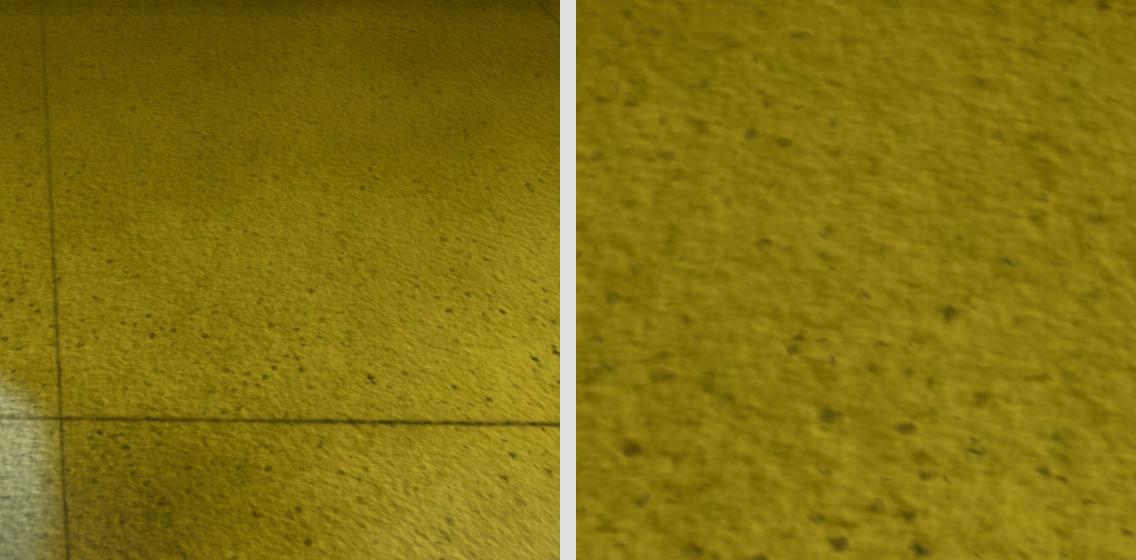
Left, the full canvas; right, a detail of the centre.
Give the GLSL for this texture, as a Shadertoy shader.

```glsl
const vec3 SHADOW = vec3(0.34, 0.28, 0.01);
const vec3 OCHRE = vec3(0.48, 0.405, 0.02);
const vec3 GOLD = vec3(0.635, 0.555, 0.11);
const vec3 PALE = vec3(0.60, 0.61, 0.45);
const vec3 DUST = vec3(0.64, 0.58, 0.27);
const vec3 PIT = vec3(0.20, 0.18, 0.02);
const vec3 JOINT = vec3(0.23, 0.20, 0.02);
const float GRAIN_FREQ = 54.0;
const float GRAIN_SLANT = 0.28;
const float GRAIN_CONTRAST = 0.24;
const float RELIEF = 0.22;
const float FLECK_FREQ = 36.0;
const float FLECK_DEPTH = 0.42;
const float PIT_FREQ = 34.0;
const float PIT_CHANCE = 0.5;
const float JOINT_WIDTH = 0.0042;

vec2 hash2(vec2 p) {
    p = vec2(dot(p, vec2(127.1, 311.7)), dot(p, vec2(269.5, 183.3)));
    return fract(sin(p) * 43758.55);
}

float gradientNoise(vec2 p) {
    vec2 i = floor(p), f = fract(p);
    vec2 u = f * f * f * (f * (f * 6.0 - 15.0) + 10.0);
    vec4 corner;
    for (int k = 0; k < 4; k++) {
        vec2 o = vec2(k & 1, k >> 1);
        corner[k] = dot(hash2(i + o) * 2.0 - 1.0, f - o);
    }
    return mix(mix(corner.x, corner.y, u.x), mix(corner.z, corner.w, u.x), u.y);
}

// Octaves keep their axes so that stretched grain stays aligned
float fbm(vec2 p) {
    float sum = 0.0, amp = 1.0;
    for (int k = 0; k < 3; k++) {
        sum += amp * gradientNoise(p);
        p = p * 1.87 + 7.3;
        amp *= 0.6;
    }
    return sum;
}

// Scattered soft pits, one candidate per cell
float pits(vec2 p) {
    vec2 cell = floor(p);
    float cover = 0.0;
    for (int y = -1; y <= 1; y++)
    for (int x = -1; x <= 1; x++) {
        vec2 id = cell + vec2(x, y);
        vec2 traits = hash2(id + 41.0);
        vec2 d = p - id - hash2(id);
        d += 0.25 * gradientNoise(p * 3.0);
        float radius = mix(0.16, 0.42, traits.y * traits.y);
        float spot = 1.0 - smoothstep(0.0, radius, length(d * vec2(0.85, 1.1)));
        cover = max(cover, spot * step(traits.x, PIT_CHANCE) * mix(0.35, 0.95, traits.y * traits.y));
    }
    return cover;
}

// Worn, soft groove along the line through a and b
float joint(vec2 p, vec2 a, vec2 b, float width) {
    vec2 dir = normalize(b - a);
    float wobble = 0.0022 * gradientNoise(p * 40.0);
    float d = dot(p - a, vec2(-dir.y, dir.x)) + wobble;
    float wear = 0.72 + 0.55 * fbm(p * 50.0 + 3.0);
    return clamp(wear, 0.3, 1.0) * exp(-d * d / (width * width)) + 0.1 * exp(-d * d / (width * width * 10.0));
}

void mainImage(out vec4 fragColor, in vec2 fragCoord) {
    vec2 uv = fragCoord / iResolution.xy;

    // Perspective: the floor gets finer toward the top
    vec2 ground = vec2((uv.x - 0.5) * (1.0 + 0.8 * uv.y), uv.y * (1.0 + 0.6 * uv.y));
    float near = 1.0 - smoothstep(0.2, 1.1, uv.y);

    // Broad light and shade
    float blotch = fbm(uv * vec2(3.0, 5.0) + 2.0);
    float tone = 0.64 - 0.52 * smoothstep(0.45, 1.05, uv.y);
    tone += 0.32 * smoothstep(0.4, 1.0, uv.x) * (1.0 - smoothstep(0.35, 1.0, uv.y));
    vec2 stain = (uv - vec2(0.22, 0.05)) / vec2(0.19, 0.2);
    tone -= 0.5 * exp(-dot(stain, stain));
    tone += 0.22 * blotch - 0.2 * smoothstep(0.96, 1.0, uv.y);

    // Grain turns from level at the left to slanting at the right
    vec2 slanted = ground + vec2(0.0, GRAIN_SLANT * uv.x * uv.x);
    vec2 grainPos = slanted * GRAIN_FREQ * vec2(0.85, 1.2);
    float grain = fbm(grainPos);
    float relief = grain - fbm(grainPos + vec2(0.25, 0.3));
    float strength = mix(0.4, 1.0, near);
    float patches = gradientNoise(slanted * 19.0 + 31.0);
    tone += strength * (GRAIN_CONTRAST * grain + RELIEF * relief + 0.2 * patches);

    // Soft dark flecks between the raised grains
    float fleckNoise = fbm(slanted * FLECK_FREQ * vec2(0.8, 1.2) + 57.0);
    float fleck = smoothstep(0.18, 0.75, fleckNoise + 0.15 * patches);
    tone += strength * (0.05 - FLECK_DEPTH * fleck);
    tone = clamp(tone, -0.2, 1.2);
    vec3 color = tone < 0.5 ? mix(SHADOW, OCHRE, tone * 2.0) : mix(OCHRE, GOLD, tone * 2.0 - 1.0);
    color.r -= 0.02 * smoothstep(0.0, 0.5, gradientNoise(ground * 17.0 + 5.0)) + 0.015 * fleck;

    // Dusty foreground and pale reflection at the left
    float dust = (1.0 - smoothstep(0.0, 0.24, uv.y)) * smoothstep(0.35, 1.0, uv.x + 0.3 * blotch);
    float shading = 1.0 + strength * (0.15 * grain + 0.18 * relief - 0.2 * fleck);
    color = mix(color, DUST * shading, 0.45 * dust);
    float edge = uv.x + 0.02 * blotch;
    float pale = 1.0 - smoothstep(0.04, 0.15, edge);
    pale *= 1.0 - smoothstep(0.27, 0.37, uv.y + 0.7 * edge);
    vec3 paleTint = PALE * mix(0.85, 1.06, smoothstep(0.0, 0.22, uv.y));
    color = mix(color, paleTint * shading, 0.88 * pale);
    float haze = exp(-dot(uv / vec2(0.24, 0.18), uv / vec2(0.24, 0.18)));
    color = mix(color, DUST * 0.72 * shading, 0.55 * haze * (1.0 - pale));

    // Pits, denser in the foreground, and slab joints
    float density = smoothstep(-0.35, 0.35, gradientNoise(ground * 6.0 + 13.0));
    float pitMask = pits(slanted * PIT_FREQ) * mix(0.3, 1.0, near) * mix(0.35, 1.0, density);
    color = mix(color, PIT, min(pitMask, 0.8) * (1.0 - 0.8 * pale));
    float seams = 0.75 * joint(uv, vec2(0.121, 0.0), vec2(0.074, 1.0), JOINT_WIDTH) * mix(0.4, 0.95, near);
    float cross = joint(uv, vec2(0.0, 0.254), vec2(1.0, 0.242), JOINT_WIDTH * 1.05);
    seams = max(seams, cross * mix(0.6, 0.88, smoothstep(0.05, 0.15, uv.x)));
    seams = max(seams, 0.7 * joint(uv, vec2(0.957, 1.0), vec2(1.0, 0.954), JOINT_WIDTH * 0.8));
    color = mix(color, JOINT, clamp(seams, 0.0, 1.0));

    fragColor = vec4(clamp(color, 0.0, 1.0), 1.0);
}
```
